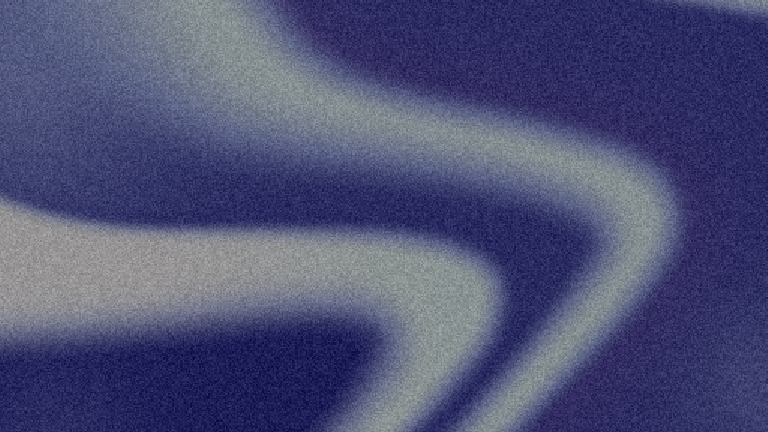
Write a Shadertoy shader that draws this background.

```glsl
// Two pale folded ribbons drift over a deep navy ground under fine film grain.
// Each ribbon lies between two smooth curves, and each curve point carries
// (x, y, softness) in canvas heights; a three-colour ramp tints the light level.

const vec3 NAVY  = vec3(0.11, 0.11, 0.34);
const vec3 SLATE = vec3(0.36, 0.39, 0.53);
const vec3 PALE  = vec3(0.54, 0.575, 0.575);
const vec3 WARM  = vec3(0.59, 0.58, 0.585);
const vec3 PLUM  = vec3(0.05, 0.015, 0.015);

const int POINTS = 12;
const int STEPS = 4;

const vec3 LOWER_OUTER[POINTS] = vec3[POINTS](
    vec3(-0.14, 0.606, 0.035), vec3(0.0, 0.53, 0.035), vec3(0.16, 0.481, 0.035),
    vec3(0.37, 0.458, 0.035), vec3(0.67, 0.458, 0.04), vec3(0.925, 0.449, 0.045),
    vec3(1.075, 0.412, 0.05), vec3(1.15, 0.343, 0.05), vec3(1.13, 0.225, 0.05),
    vec3(1.03, 0.097, 0.05), vec3(0.94, 0.0, 0.045), vec3(0.845, -0.1, 0.045));

const vec3 LOWER_INNER[POINTS] = vec3[POINTS](
    vec3(-0.14, 0.236, 0.1), vec3(0.0, 0.248, 0.1), vec3(0.18, 0.26, 0.1),
    vec3(0.35, 0.275, 0.1), vec3(0.53, 0.293, 0.1), vec3(0.695, 0.3, 0.09),
    vec3(0.835, 0.287, 0.09), vec3(0.905, 0.236, 0.09), vec3(0.9, 0.155, 0.09),
    vec3(0.84, 0.062, 0.08), vec3(0.775, -0.02, 0.08), vec3(0.695, -0.11, 0.08));

const vec3 UPPER_OUTER[POINTS] = vec3[POINTS](
    vec3(0.46, 1.14, 0.09), vec3(0.583, 1.01, 0.09), vec3(0.683, 0.889, 0.08),
    vec3(0.8, 0.815, 0.07), vec3(0.972, 0.759, 0.065), vec3(1.227, 0.704, 0.06),
    vec3(1.458, 0.63, 0.06), vec3(1.546, 0.542, 0.06), vec3(1.546, 0.433, 0.06),
    vec3(1.454, 0.294, 0.055), vec3(1.273, 0.097, 0.045), vec3(1.088, -0.1, 0.045));

const vec3 UPPER_INNER[POINTS] = vec3[POINTS](
    vec3(0.116, 1.185, 0.25), vec3(0.231, 1.0, 0.22), vec3(0.347, 0.838, 0.2),
    vec3(0.51, 0.718, 0.15), vec3(0.718, 0.662, 0.12), vec3(0.972, 0.623, 0.1),
    vec3(1.204, 0.576, 0.09), vec3(1.354, 0.519, 0.09), vec3(1.405, 0.456, 0.08),
    vec3(1.38, 0.375, 0.07), vec3(1.227, 0.185, 0.05), vec3(0.984, -0.093, 0.05));

// Catmull-Rom interpolation between b and c
vec3 spline(vec3 a, vec3 b, vec3 c, vec3 d, float t) {
    return b + 0.5 * t * (c - a + t * (2.0 * a - 5.0 * b + 4.0 * c - d
             + t * (3.0 * (b - c) + d - a)));
}

// x: signed distance, positive on the left of travel; y: softness there
vec2 curveDistance(vec2 p, vec3 pts[POINTS]) {
    vec2 nearest = vec2(1e3, 0.1);
    vec3 start = pts[0];
    for (int i = 0; i < POINTS - 1; i++) {
        vec3 before = pts[max(i - 1, 0)];
        vec3 after = pts[min(i + 2, POINTS - 1)];
        for (int k = 1; k <= STEPS; k++) {
            vec3 end = spline(before, pts[i], pts[i + 1], after, float(k) / float(STEPS));
            vec2 dir = end.xy - start.xy;
            vec2 rel = p - start.xy;
            float h = clamp(dot(rel, dir) / dot(dir, dir), 0.0, 1.0);
            float dist = length(rel - h * dir);
            if (dist < abs(nearest.x)) {
                float side = dir.x * rel.y - dir.y * rel.x;
                nearest = vec2(side < 0.0 ? -dist : dist, mix(start.z, end.z, h));
            }
            start = end;
        }
    }
    return nearest;
}

// 0 to 1 across an edge, rising to the left of the curve
float softEdge(vec2 edge) {
    return smoothstep(-edge.y, edge.y, edge.x);
}

float ribbon(vec2 outer, vec2 inner) {
    return (1.0 - softEdge(outer)) * softEdge(inner);
}

float glow(vec2 p, vec2 centre, float radius) {
    vec2 q = (p - centre) / radius;
    return exp(-dot(q, q));
}

vec3 ramp(float level) {
    vec3 dark = mix(NAVY, SLATE, clamp(level * 2.0, 0.0, 1.0));
    return mix(dark, PALE, clamp(level * 2.0 - 1.0, 0.0, 1.0));
}

float hash(vec2 cell) {
    vec3 q = fract(vec3(cell.xyx) * 0.1031);
    q += dot(q, q.yzx + 33.33);
    return fract((q.x + q.y) * q.z);
}

void mainImage(out vec4 fragColor, in vec2 fragCoord) {
    vec2 p = fragCoord / iResolution.y;
    vec2 upperEdge = curveDistance(p, UPPER_OUTER);
    vec2 lowerEdge = curveDistance(p, LOWER_OUTER);
    float upper = ribbon(upperEdge, curveDistance(p, UPPER_INNER));
    float lower = ribbon(lowerEdge, curveDistance(p, LOWER_INNER));

    // Ground: darkest within the lower fold, with faint lit corners
    float level = 0.1 * softEdge(vec2(lowerEdge.x, 0.08));
    level += 0.33 * glow(p, vec2(0.05, 0.9), 0.38);
    level += 0.12 * glow(p, vec2(0.12, -0.02), 0.2);
    level += 0.16 * glow(p, vec2(1.78, 0.1), 0.18);
    float rim = p.y - 1.02 + 0.17 * (p.x - 1.48);
    level = mix(level, 0.85, smoothstep(-0.035, 0.035, rim));

    // Ribbons and their tints
    level = mix(level, 0.97, upper);
    level = mix(level, 1.0, lower);
    vec3 colour = ramp(level);
    colour = mix(colour, WARM, lower * (1.0 - smoothstep(0.3, 1.1, p.x)));
    colour += PLUM * smoothstep(0.0, 0.06, upperEdge.x) * exp(-max(upperEdge.x, 0.0) * 7.0);

    // Film grain on a grid tied to canvas height
    vec2 cell = floor(p * 288.0);
    float grain = hash(cell) + hash(cell + 71.0) - 1.0;
    fragColor = vec4(clamp(colour + 0.085 * grain, 0.0, 1.0), 1.0);
}
```
